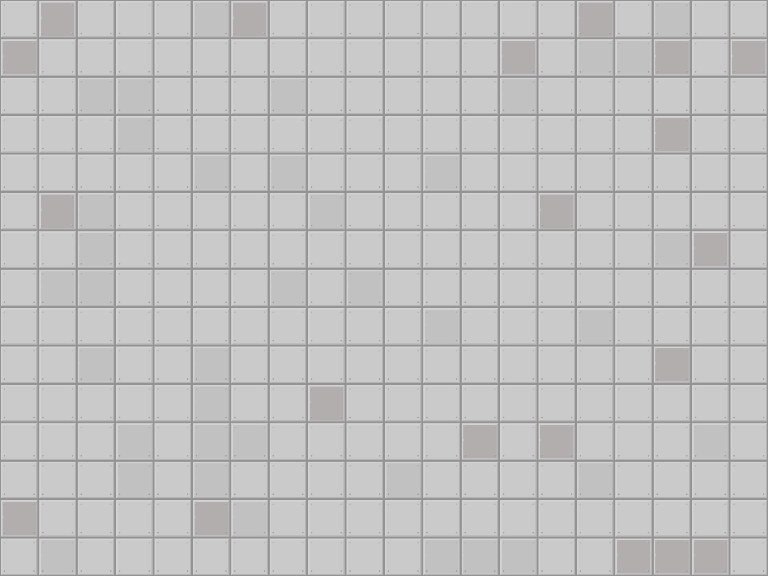
A WebGL 2 fragment shader for this pattern:

```glsl
#version 300 es
precision highp float;

uniform vec2 u_resolution;
out vec4 fragColor;

float hash(vec2 p) {
    vec3 q = fract(p.xyx * vec3(0.1031, 0.1030, 0.0973));
    q += dot(q, q.yzx + 33.33);
    return fract((q.x + q.y) * q.z);
}

// Coverage of the region where the distance is negative.
float fill(float dist, float blur) {
    return 1.0 - smoothstep(-blur, blur, dist);
}

float boxDistance(vec2 p, vec2 halfSize) {
    vec2 d = abs(p) - halfSize;
    return length(max(d, 0.0)) + min(max(d.x, d.y), 0.0);
}

// Plain panels, with some slightly darker and a few warm grey.
vec3 faceColor(float pick) {
    vec3 face = vec3(0.792);
    face = mix(face, vec3(0.757), step(0.80, pick));
    return mix(face, vec3(0.700, 0.684, 0.682), step(0.92, pick));
}

// Four rivets, each with a dark body and a small glint.
vec3 addRivets(vec3 color, vec2 f, float blur) {
    for (int i = 0; i < 4; i++) {
        vec2 corner = vec2(i & 1, i >> 1);
        vec2 offset = f - mix(vec2(0.115, 0.13), vec2(0.885, 0.87), corner);
        float strength = mix(0.75, 0.40, corner.y);
        float glint = fill(length(offset - vec2(-0.014, 0.018)) - 0.018, blur);
        float body = fill(length(offset) - 0.020, blur);
        color = mix(color, vec3(0.84), glint * 0.35);
        color = mix(color, vec3(0.58), body * strength);
    }
    return color;
}

void main() {
    vec2 grid = gl_FragCoord.xy / u_resolution * vec2(20.0, 15.0);
    vec2 cell = floor(grid);
    vec2 f = fract(grid);
    float blur = 0.6 * max(20.0 / u_resolution.x, 15.0 / u_resolution.y);

    // Panel face inside a pale frame
    float pick = hash(cell + vec2(17.0, 43.0));
    float inside = fill(boxDistance(f - 0.5, vec2(0.435)), blur * 0.7);
    vec3 color = mix(vec3(0.792), faceColor(pick), inside);

    // Small chip on the left edge of tinted panels
    float chip = fill(boxDistance(f - vec2(0.07, 0.54), vec2(0.016, 0.025)), blur);
    color = mix(color, vec3(0.80), chip * step(0.80, pick) * 0.8);
    color = addRivets(color, f, blur * 0.7);

    // Bevel lit from the upper left
    float litEdge = min(f.x, 1.0 - f.y);
    float shadeEdge = min(1.0 - f.x, f.y);
    float lit = fill(litEdge - 0.062, blur * 0.6);
    float shade = fill(shadeEdge - 0.055, blur * 0.6);
    float shadeSide = smoothstep(-blur, blur, litEdge - shadeEdge);
    color = mix(color, vec3(0.828), lit * (1.0 - shadeSide));
    color = mix(color, vec3(0.705), shade * shadeSide);

    // Dark seam between panels
    float seam = fill(min(litEdge, shadeEdge) - 0.024, blur * 0.6);
    color = mix(color, vec3(0.580, 0.578, 0.580), seam);

    fragColor = vec4(color, 1.0);
}
```
